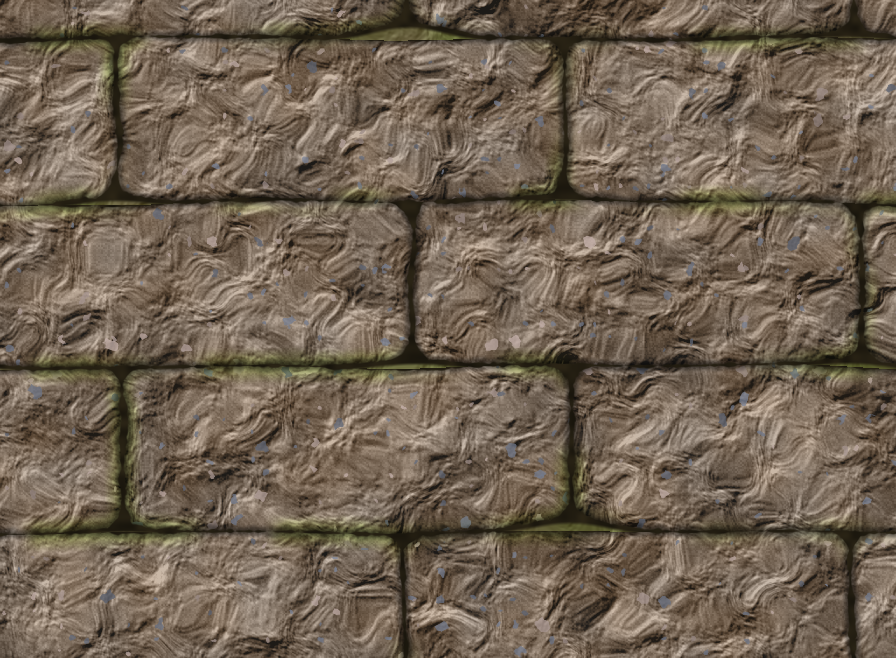
Give the GLSL for this texture, as a Shadertoy shader.

```glsl
// A retaining wall of rough split-face concrete blocks in four staggered courses.
// Rounded-box distances give blocks, dark joints and mossy ledges; layered noise,
// lit from the upper left, gives the broken stone, with mineral chips scattered in it.

float hash(vec2 p) {
    return fract(sin(dot(p, vec2(127.1, 311.7))) * 43758.545);
}

float noise(vec2 p) {
    vec2 i = floor(p), f = fract(p);
    f = f * f * (3.0 - 2.0 * f);
    return mix(mix(hash(i), hash(i + vec2(1, 0)), f.x),
               mix(hash(i + vec2(0, 1)), hash(i + vec2(1, 1)), f.x), f.y);
}

// Height of the broken stone face, about 0.2 to 1.0
float stoneHeight(vec2 p) {
    float height = 0.0, amplitude = 0.5;
    p = p * 14.0 + 0.7 * vec2(noise(p * 22.0), noise(p * 22.0 + 50.0));
    for (int i = 0; i < 5; i++) {
        height += amplitude * noise(p);
        p = mat2(1.6, 1.2, -1.2, 1.6) * p + 7.3;
        amplitude *= 0.6;
    }
    return height;
}

// Angular blue-grey and pale pink aggregate, one possible chip per cell
vec3 addChips(vec3 color, vec2 p, float cells, float rarity) {
    vec2 q = p * cells + 0.25 * vec2(noise(p * 130.0), noise(p * 130.0 + 9.0));
    vec2 id = floor(q);
    float kind = hash(id + 3.7), angle = 6.283 * hash(id + 8.1);
    vec2 c = fract(q) - 0.35 - 0.3 * vec2(hash(id + 1.3), hash(id + 5.9));
    c = mat2(cos(angle), sin(angle), -sin(angle), cos(angle)) * c;
    float size = mix(0.1, 0.24, hash(id + 2.4));
    float d = max(abs(c.x) * 0.8 + abs(c.y) * 0.6, abs(c.y) * 1.3) - size;
    float soft = 0.7 * cells / iResolution.y;
    float mask = (1.0 - smoothstep(-soft, soft, d)) * step(rarity, hash(id));
    vec3 chip = mix(vec3(0.43, 0.46, 0.53), vec3(0.68, 0.61, 0.59), step(0.55, kind));
    chip *= 0.8 + 0.35 * hash(id + 6.2);
    return mix(color, chip, 0.75 * mask);
}

void mainImage(out vec4 fragColor, in vec2 fragCoord) {
    vec2 uv = fragCoord / iResolution.xy;
    float aspect = iResolution.x / iResolution.y;
    vec2 p = uv * vec2(aspect, 1.0);
    float pixel = 1.0 / iResolution.y;

    // Courses count downward; alternate ones shift sideways
    float down = (1.0 - uv.y) * 4.0 - 0.233 + 0.05 * (noise(p * vec2(5, 3)) - 0.5);
    float row = mod(floor(down), 4.0);
    float shift = mix(0.133, 0.455, mod(row, 2.0)) + 0.014 * (hash(vec2(row, 4.0)) - 0.5);
    float across = (uv.x - shift) * 2.0 + 0.018 * (noise(p * vec2(3, 14)) - 0.5);
    vec2 block = vec2(mod(floor(across), 2.0), row);
    vec2 joint = vec2(mod(floor(across + 0.5), 2.0), row);

    // Distances to the block sides; lower corners lift to bare the ledge below
    float side = min(fract(across), 1.0 - fract(across)) * 0.5 * aspect;
    float top = fract(down) * 0.25;
    float bottom = 0.25 - top;
    float rise = mix(0.004, 0.03, hash(joint + 2.6)) * exp(-side * side / 0.007);
    vec2 inset = vec2(side - 0.004, min(top, bottom - rise) - 0.0018);
    float edge = 0.03 - length(max(0.03 - inset, 0.0));
    edge += 0.005 * (noise(p * 55.0) - 0.5) + 0.003 * (noise(p * 140.0) - 0.5);

    // Rough stone: relief light, hollows, broad stains and fine grain
    float height = stoneHeight(p);
    float relief = height - stoneHeight(p + vec2(-0.0022, 0.0036));
    float stain = noise(p * 6.0 + 20.0);
    float grain = hash(floor(p * 376.0)) - 0.5;
    float tone = 0.405 + 2.4 * relief + 0.33 * (height - 0.577) + 0.08 * grain;
    tone += 0.06 * (stain - 0.5) + 0.05 * (hash(block + 0.5) - 0.5);
    tone += 0.07 * (1.0 - smoothstep(0.005, 0.018, top));
    tone -= 0.07 * (1.0 - smoothstep(0.0, 0.045, bottom - rise));
    tone = clamp(tone, 0.1, 0.72);
    vec3 color = tone + vec3(0.065, 0.0, -0.062) * smoothstep(0.0, 0.3, tone);
    color += vec3(0.012, 0.0, -0.012) * (noise(p * 18.0) - 0.5) * 2.0;
    color = addChips(color, p, 26.0, 0.87);
    color = addChips(color, p + 4.0, 48.0, 0.86);

    // Moss and shade gather along the block edges
    float rim = 1.0 - smoothstep(0.0, 0.028, edge);
    float moss = rim * smoothstep(0.3, 0.75, noise(p * 11.0 + 31.0));
    color = mix(color, color * vec3(0.88, 0.98, 0.68), moss);
    color *= 1.0 - 0.45 * (1.0 - smoothstep(0.0, 0.011, edge));

    // Dark joints, and the ledge that shows beneath lifted corners
    vec3 gap = vec3(0.13, 0.11, 0.065) * (0.7 + 0.6 * noise(p * 70.0));
    vec3 ledge = vec3(0.42, 0.38, 0.26) + 0.14 * (height - 0.577) + 1.1 * relief;
    ledge = mix(ledge, ledge * vec3(0.82, 0.96, 0.66), noise(p * 16.0));
    gap = mix(gap, ledge, smoothstep(0.003, 0.010, rise - bottom));
    float soft = max(pixel, 0.0016);
    color = mix(gap, color, smoothstep(-soft, soft, edge));
    fragColor = vec4(clamp(color, 0.0, 1.0), 1.0);
}
```
